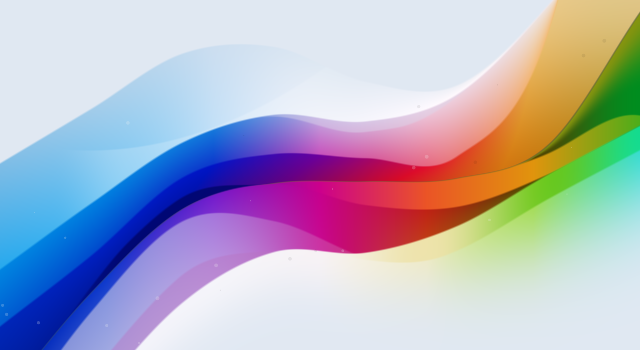
A Shadertoy shader for this background:

```glsl
// Overlapping silk-like ribbons sweep from lower left to upper right on a pale sky.
// Each ribbon starts below a smooth spline and is painted over the one above it;
// its colour runs along x through a palette and shifts with its depth.

// Ribbon edges: eight heights, evenly spaced from left to right
const mat2x4 MIST_EDGE = mat2x4(.533,.689,.847,.866,.766,.756,.986,1.335);
const mat2x4 SHEER_EDGE = mat2x4(.23,.419,.593,.672,.653,.73,.986,1.335);
const mat2x4 DEEP_EDGE = mat2x4(.067,.27,.493,.56,.548,.553,.909,2.148);
const mat2x4 SHADE_EDGE = mat2x4(-.148,.163,.402,.476,.481,.49,.586,.964);
const mat2x4 LOWER_EDGE = mat2x4(-.148,.163,.402,.474,.414,.409,.502,.641);
const mat2x4 LILAC_EDGE = mat2x4(-.244,.11,.368,.368,.263,.2,.2,.2);
const mat2x4 GLOW_EDGE = mat2x4(-.483,-.148,.136,.28,.278,.354,.502,.641);

// Palettes from left to right
const vec3 MIST[7] = vec3[](vec3(.5,.74,.9), vec3(.66,.81,.92), vec3(.8,.87,.94),
    vec3(.87,.91,.95), vec3(.93,.94,.97), vec3(.95,.94,.95), vec3(.95,.94,.94));
const vec3 SHEER_TOP[7] = vec3[](vec3(0,.52,.88), vec3(0,.5,.88), vec3(.08,.47,.86),
    vec3(.76,.66,.88), vec3(.93,.8,.88), vec3(.93,.89,.88), vec3(.93,.9,.85));
const vec3 SHEER_LOW[7] = vec3[](vec3(0,.36,.82), vec3(0,.28,.8), vec3(.05,.22,.8),
    vec3(.78,.32,.74), vec3(.9,.4,.5), vec3(.95,.72,.45), vec3(.95,.8,.5));
const vec3 DEEP[7] = vec3[](vec3(0,.15,.72), vec3(0,.12,.76), vec3(0,.08,.78),
    vec3(.42,0,.62), vec3(.88,.05,.18), vec3(.87,.57,.08), vec3(.74,.66,.06));
const vec3 AMBER[7] = vec3[](vec3(0,.15,.7), vec3(.05,.2,.75), vec3(.35,.1,.75),
    vec3(.8,0,.55), vec3(.92,.33,.15), vec3(.88,.58,.05), vec3(.3,.68,.1));
const vec3 LOWER[7] = vec3[](vec3(0,.15,.7), vec3(.05,.22,.8), vec3(.45,.1,.8),
    vec3(.78,0,.55), vec3(.75,.13,.08), vec3(.3,.25,0), vec3(.2,.5,0));
const vec3 GLOW[7] = vec3[](vec3(.94,.95,.97), vec3(.95,.95,.98), vec3(.96,.96,.98),
    vec3(.97,.95,.96), vec3(.94,.92,.76), vec3(.62,.86,.28), vec3(.15,.86,.8));
const vec3 SKY = vec3(.88,.91,.95);
const vec3 NAVY = vec3(0,.02,.42);
const vec3 LILAC = vec3(.86,.84,.92);
const vec3 MAUVE = vec3(.72,.45,.76);
const float DOT_COUNT = 30.;

// Catmull-Rom spline through the eight heights
float knot(mat2x4 k, int i) { return k[i / 4][i % 4]; }

float curve(float x, mat2x4 k) {
    float s = clamp(x, 0., .9999) * 7.;
    int i = int(s);
    float f = s - float(i), b = knot(k, i), c = knot(k, i + 1);
    float a = i > 0 ? knot(k, i - 1) : 2. * b - c;
    float d = i < 6 ? knot(k, i + 2) : 2. * c - b;
    return b + .5 * f * (c - a + f * (2.*a - 5.*b + 4.*c - d + f * (3.*(b - c) + d - a)));
}

vec3 ramp(float x, vec3 c[7]) {
    float s = clamp(x, 0., .9999) * 6.;
    int i = int(s);
    return mix(c[i], c[i + 1], s - float(i));
}

// Smooth mask of the area where the signed height is positive
float cover(float h) { float w = fwidth(h); return smoothstep(-w, w, h); }

float depth(float top, float low, float y) { return clamp((top - y) / max(top - low, .01), 0., 1.); }

float hash(float n) {
    n = fract(n * .1031);
    n *= n + 33.33;
    return fract(n * (n + n));
}

void mainImage(out vec4 fragColor, in vec2 fragCoord) {
    vec2 uv = fragCoord / iResolution.xy;
    float x = uv.x, y = uv.y;
    float mist = curve(x, MIST_EDGE), sheer = curve(x, SHEER_EDGE), deep = curve(x, DEEP_EDGE);
    float shade = curve(x, SHADE_EDGE), lower = curve(x, LOWER_EDGE), glow = curve(x, GLOW_EDGE);
    float bend = max(x - .8, 0.), amber = shade - 7.35 * bend * bend;

    // Pale mist and its inner veil
    vec3 tint = mix(vec3(-.35, -.08, .03), vec3(.07, .04, .03), smoothstep(0., .5, x));
    vec3 ink = ramp(x, MIST) + tint * depth(mist, sheer, y);
    float veil = .57 + 1.75 * (x - .14) * (x - .14);
    ink = mix(ink, vec3(1), .2 * cover(veil - y) * smoothstep(.08, .2, x) * smoothstep(.6, .4, x));
    vec3 col = mix(SKY, ink, cover(mist - y));

    // Sheer ribbon with a light rim
    ink = mix(ramp(x, SHEER_TOP), ramp(x, SHEER_LOW), depth(sheer, deep, y));
    float rim = .03 * smoothstep(.38, .56, x) * smoothstep(.75, .62, x);
    ink = mix(ink, LILAC, .45 * cover(y - sheer + rim) * smoothstep(.38, .45, x));
    col = mix(col, ink, cover(sheer - y));

    // Deep ribbon, pale at the upper right, with a navy fold at its foot
    float t = depth(deep, shade, y);
    ink = ramp(x + .05 * t, DEEP) * mix(vec3(1), vec3(.95, .8, .8), t);
    ink = mix(ink, vec3(.94, .86, .7), .75 * smoothstep(.5, 1.05, y) * smoothstep(.7, .8, x));
    float fold = .035 * smoothstep(.08, .2, x) * smoothstep(.43, .28, x);
    ink = mix(ink, NAVY, .85 * cover(shade + fold - y) * smoothstep(.05, .2, x));
    col = mix(col, ink, cover(deep - y));

    // Shaded green fold and amber ribbon
    ink = mix(vec3(.33, .26, 0), vec3(0, .55, .12), smoothstep(.82, 1., x));
    ink = mix(vec3(.52, .58, .06), ink, smoothstep(0., .75, depth(shade, amber, y)));
    col = mix(col, ink, cover(shade - y));
    col = mix(col, ramp(x, AMBER), cover(amber - y));

    // Lower ribbon with two translucent folds
    t = depth(lower, glow, y);
    ink = mix(ramp(x, LOWER), LILAC, .5 * t * smoothstep(.55, .3, x));
    ink.g += .1 * t * smoothstep(.5, .65, x);
    ink = mix(ink, LILAC, mix(.55, .2, smoothstep(.22, .5, x)) * cover(curve(x, LILAC_EDGE) - y));
    float mauve = glow + .08 * smoothstep(.45, .28, x);
    ink = mix(ink, MAUVE, .45 * cover(mauve - y) * smoothstep(.52, .42, x));
    col = mix(col, ink, cover(lower - y));

    // Glow fading into the sky, with a bright band along its top
    float reach = (glow - y) / mix(.13, .24, smoothstep(.5, 1., x));
    ink = mix(SKY, ramp(x, GLOW), exp(-reach * reach));
    vec3 band = mix(vec3(.93, .88, .64), vec3(.36, .76, .04), smoothstep(.68, .87, x));
    band = mix(band, vec3(.05, .86, .48), smoothstep(.87, 1., x));
    float cream = glow - .07 * smoothstep(.5, .7, x);
    ink = mix(ink, band, .75 * cover(y - cream) * smoothstep(.53, .66, x));
    col = mix(col, ink, cover(glow - y));

    // Scattered soft dots along the flow
    vec2 scale = vec2(iResolution.x / iResolution.y, 1);
    for (float i = 1.; i <= DOT_COUNT; i++) {
        float cx = hash(i * 7.3), radius = mix(.002, .007, hash(i * 3.7));
        float cy = mix(curve(cx, SHEER_EDGE), curve(cx, GLOW_EDGE), 1.6 * hash(i * 5.9) - .4);
        float spot = smoothstep(radius, radius * .6, length((uv - vec2(cx, cy)) * scale));
        col = mix(col, hash(i * 9.1) > .3 ? vec3(.95) : col * .7, .22 * spot);
    }
    fragColor = vec4(col, 1);
}
```
